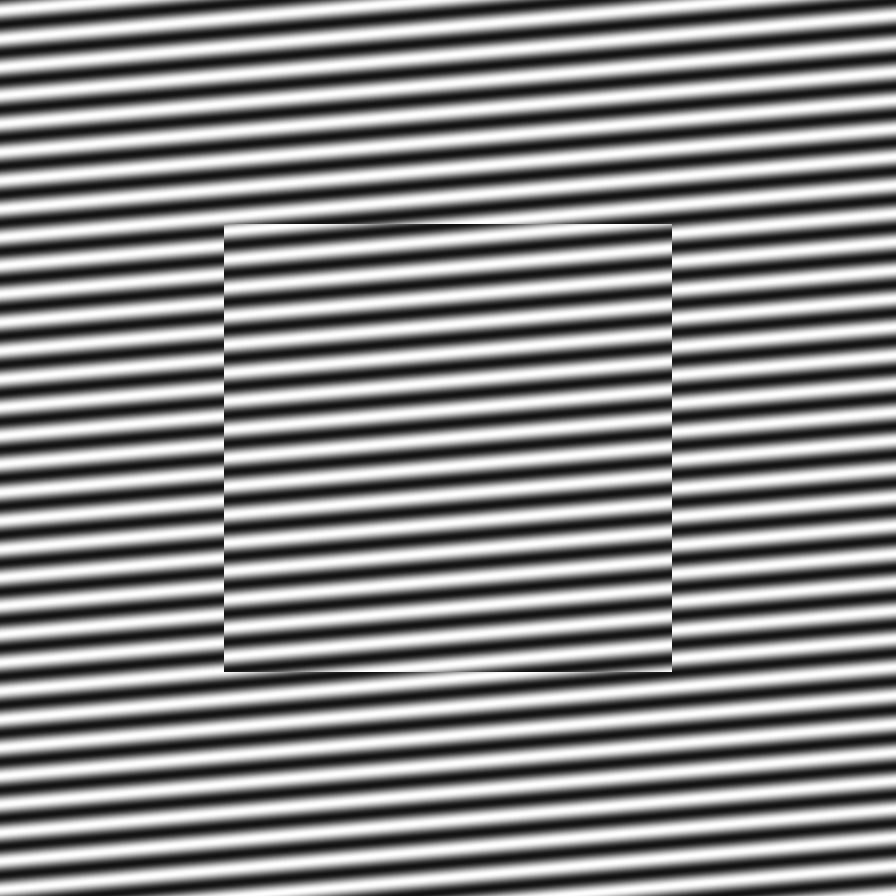
A Shadertoy shader for this pattern:

```glsl
// A grating of soft, gently rising grey stripes fills the canvas.
// A centred square shows the same grating shifted by half a period,
// made from one cosine wave and a box distance as the mask.

const float TAU = 6.2831853;
const float STRIPE_COUNT = 31.6;   // periods over the canvas height
const float STRIPE_SLOPE = 0.09;   // rise per unit of width
const float STRIPE_PHASE = 0.15;   // in periods, at the centre
const float SQUARE_HALF = 0.25;
const float MID_GREY = 0.536;
const float CONTRAST = 0.464;

// Signed distance to a centred box
float boxDistance(vec2 p, vec2 halfSize) {
    vec2 d = abs(p) - halfSize;
    return length(max(d, 0.0)) + min(max(d.x, d.y), 0.0);
}

// Cosine wave from -1 to 1 across sloped stripes
float grating(vec2 p, float count, float slope, float phase) {
    return cos(TAU * (count * (p.y - slope * p.x) + phase));
}

// Antialiased coverage of a shape from its distance
float coverage(float dist, float pixel) {
    return clamp(0.5 - dist / pixel, 0.0, 1.0);
}

void mainImage(out vec4 fragColor, in vec2 fragCoord) {
    // Canvas units, centred
    vec2 p = fragCoord / iResolution.xy - 0.5;
    float pixel = 1.0 / iResolution.y;

    // Stripes, inverted inside the square
    float wave = grating(p, STRIPE_COUNT, STRIPE_SLOPE, STRIPE_PHASE);
    float inside = coverage(boxDistance(p, vec2(SQUARE_HALF)), pixel);
    float grey = MID_GREY + CONTRAST * mix(wave, -wave, inside);

    fragColor = vec4(vec3(grey), 1.0);
}
```
